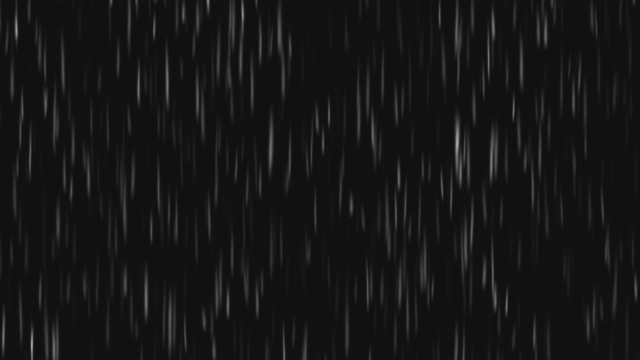
Reproduce this texture procedurally as a WebGL 2 fragment shader.

```glsl
#version 300 es
precision highp float;
// Fine pale rain streaks falling almost vertically over a near-black ground.

#define GROUND 0.067
#define LAYERS 4
#define CELL vec2(0.040, 0.30)
#define STREAK_SIGMA 0.0027
#define LENGTH_MIN 0.09
#define LENGTH_MAX 0.25
#define PEAK 0.33
#define FAINTNESS 2.4
#define LEAN 0.012
#define WOBBLE 0.0016
#define CLUMP_SCALE 3.2
#define CLUMPING 0.9

uniform vec2 u_resolution;
out vec4 fragColor;

vec4 hash4(vec3 p) {
    vec4 q = fract(p.xyzx * vec4(0.1031, 0.1030, 0.0973, 0.1099));
    q += dot(q, q.wzxy + 33.33);
    return fract((q.xxyz + q.yzzw) * q.zywx);
}

float gradientDot(vec2 corner, vec2 offset) {
    float angle = 6.28318 * hash4(vec3(corner, 71.0)).x;
    return dot(vec2(cos(angle), sin(angle)), offset);
}

float gradientNoise(vec2 p) {
    vec2 i = floor(p), f = p - i;
    vec2 u = f * f * f * (f * (f * 6.0 - 15.0) + 10.0);
    vec2 e = vec2(1.0, 0.0);
    float low = mix(gradientDot(i, f), gradientDot(i + e, f - e), u.x);
    float high = mix(gradientDot(i + e.yx, f - e.yx), gradientDot(i + e.xx, f - e.xx), u.x);
    return mix(low, high, u.y);
}

// One streak per cell; every column slides vertically by its own amount.
float streakLayer(vec2 p, float layer) {
    vec4 shift = hash4(vec3(7.0, 3.0, layer + 11.0));
    p.x += shift.x * CELL.x;
    float column = floor(p.x / CELL.x);
    p.y += hash4(vec3(column, 5.0, layer + 31.0)).y * CELL.y;
    float row = floor(p.y / CELL.y);
    vec2 local = p - vec2(column, row) * CELL;

    vec4 place = hash4(vec3(column, row, layer + 1.0));
    vec4 look = hash4(vec3(column, row, layer + 53.0));
    float len = mix(LENGTH_MIN, LENGTH_MAX, place.x);
    float bottom = place.y * (CELL.y - len);
    float center = mix(0.25, 0.75, place.z) * CELL.x;

    // Slow fade-in from the top, quicker end at the bottom
    float fall = 1.0 - (local.y - bottom) / len;
    float body = smoothstep(0.0, 0.62, fall) * (1.0 - smoothstep(0.66, 1.0, fall));

    // Soft cross-section with a slight lean
    float dx = local.x - center - (look.x - 0.5) * LEAN * (fall - 0.5);
    float sigma = STREAK_SIGMA * mix(0.75, 1.25, look.y);
    float section = exp(-0.5 * dx * dx / (sigma * sigma));

    // Uneven brightness, gathered into loose groups
    vec2 middle = vec2(column, row) * CELL + vec2(center, bottom + 0.5 * len);
    float clump = 1.0 + CLUMPING * gradientNoise(middle * CLUMP_SCALE);
    return PEAK * pow(place.w, FAINTNESS) * clump * body * section;
}

void main() {
    vec2 p = gl_FragCoord.xy / u_resolution.y;
    p.x += WOBBLE * gradientNoise(p * vec2(26.0, 14.0));

    float light = GROUND;
    for (int i = 0; i < LAYERS; i++) {
        light += streakLayer(p, float(i) * 3.0);
    }
    fragColor = vec4(vec3(min(light, 1.0)), 1.0);
}
```
